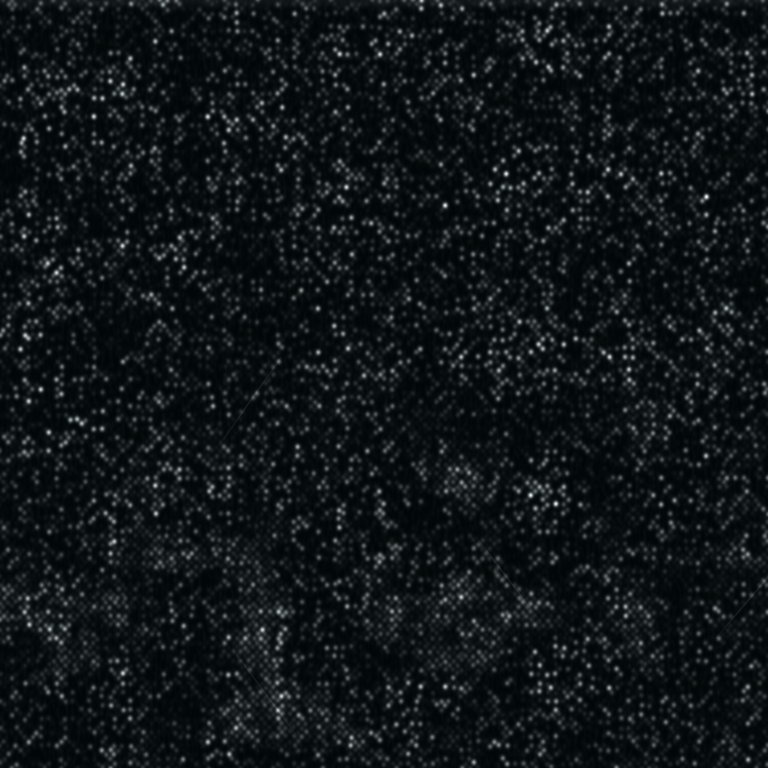
Write a WebGL 1 fragment shader that draws this texture.

```glsl
precision highp float;
// Dark worn cloth: a staggered lattice of soft specks, each with a random
// brightness, over near-black teal. Gradient noise thins and thickens the
// specks and lights up frayed patches in the lower half; faint scratches on top.

uniform vec2 u_resolution;

const vec3 GROUND = vec3(0.004, 0.027, 0.030);   // darkest thread colour
const vec3 SPECK = vec3(1.0, 1.01, 1.01);        // tint of added light
const vec2 WEAVE = vec2(94.0, 86.0);             // specks per canvas, across and up
const float SHARPNESS = 5.6;                     // falloff of a single speck
const float JITTER = 0.30;                       // speck displacement, in cells
const float SPARKLE = 0.50;                      // brightest loose speck
const float SPARSENESS = 4.0;                    // higher leaves fewer bright specks
const float PATCH_SCALE = 7.5;                   // frayed patches per canvas
const float PATCH_GLOW = 0.36;                   // light of a frayed patch
const float GRAIN = 0.035;                       // fine vertical thread grain
const float SCRATCH_WIDTH = 0.0011;
const float SCRATCH_GLOW = 0.08;

vec2 hash2(vec2 p) {
  vec3 q = fract(p.xyx * vec3(0.1031, 0.1030, 0.0973));
  q += dot(q, q.yzx + 33.33);
  return fract((q.xx + q.yz) * q.zy);
}

vec2 gradient(vec2 cell) {
  float angle = 6.2832 * hash2(cell).x;
  return vec2(cos(angle), sin(angle));
}

float gradientNoise(vec2 p) {
  vec2 i = floor(p);
  vec2 f = p - i;
  vec2 w = f * f * f * (f * (f * 6.0 - 15.0) + 10.0);
  vec2 e = vec2(1.0, 0.0);
  float low = mix(dot(gradient(i), f), dot(gradient(i + e), f - e), w.x);
  float high = mix(dot(gradient(i + e.yx), f - e.yx),
                   dot(gradient(i + e.xx), f - e.xx), w.x);
  return mix(low, high, w.y);
}

float fbm(vec2 p) {
  float sum = 0.0;
  float weight = 1.0;
  for (int octave = 0; octave < 4; octave++) {
    sum += weight * gradientNoise(p);
    p = p * 2.03 + 17.3;
    weight *= 0.55;
  }
  return sum;
}

// Sum of soft specks on a diagonal lattice, loose ones and those in patches.
float specks(vec2 p, float density, float fray) {
  vec2 q = vec2(p.x * WEAVE.x + p.y * WEAVE.y, p.x * WEAVE.x - p.y * WEAVE.y);
  vec2 cell = floor(q);
  float light = 0.0;
  for (int j = -1; j <= 1; j++) {
    for (int i = -1; i <= 1; i++) {
      vec2 id = cell + vec2(float(i), float(j));
      vec2 level = hash2(id + 211.0);
      vec2 offset = q - id - 0.5 - JITTER * (hash2(id + 457.0) - 0.5);
      float column = 0.6 + 0.8 * hash2(vec2(id.x + id.y, 7.0)).x;
      float loose = SPARKLE * pow(level.x, SPARSENESS) * column * density;
      float frayed = PATCH_GLOW * fray * (0.25 + 0.75 * level.y);
      light += (loose + frayed) * exp(-SHARPNESS * dot(offset, offset));
    }
  }
  return light;
}

// A few thin diagonal scratches scattered over the lower half.
float scratches(vec2 p) {
  float light = 0.0;
  for (int k = 0; k < 4; k++) {
    vec2 seed = vec2(float(k) + 3.0, 91.0);
    vec2 start = hash2(seed) * vec2(0.9, 0.45) + vec2(0.05, 0.02);
    float side = mod(float(k), 2.0) * 2.0 - 1.0;
    vec2 span = vec2(side, 1.0 + 0.5 * hash2(seed + 5.0).x) * 0.08;
    vec2 d = p - start;
    float along = clamp(dot(d, span) / dot(span, span), 0.0, 1.0);
    float gap = length(d - span * along) / SCRATCH_WIDTH;
    light += exp(-gap * gap) * (0.4 + 0.6 * sin(3.1416 * along));
  }
  return light;
}

void main() {
  vec2 p = gl_FragCoord.xy / u_resolution.y;

  // Wear: loose specks everywhere, frayed patches towards the bottom.
  float worn = 1.0 - smoothstep(0.12, 0.64, p.y);
  float density = 0.95 + 0.9 * fbm(p * 10.0 + 40.0) - 0.15 * worn;
  density = clamp(density, 0.25, 2.0);
  float fray = worn * smoothstep(0.02, 0.75, fbm(p * PATCH_SCALE + 5.0));

  // Light gathered from specks, thread grain, scratches and the top hem.
  float light = specks(p, density, fray);
  light += GRAIN * max(gradientNoise(p * vec2(190.0, 75.0)) + 0.1, 0.0);
  light += SCRATCH_GLOW * scratches(p);
  light += 0.05 * smoothstep(0.985, 1.0, p.y);

  gl_FragColor = vec4(GROUND + SPECK * light, 1.0);
}
```
